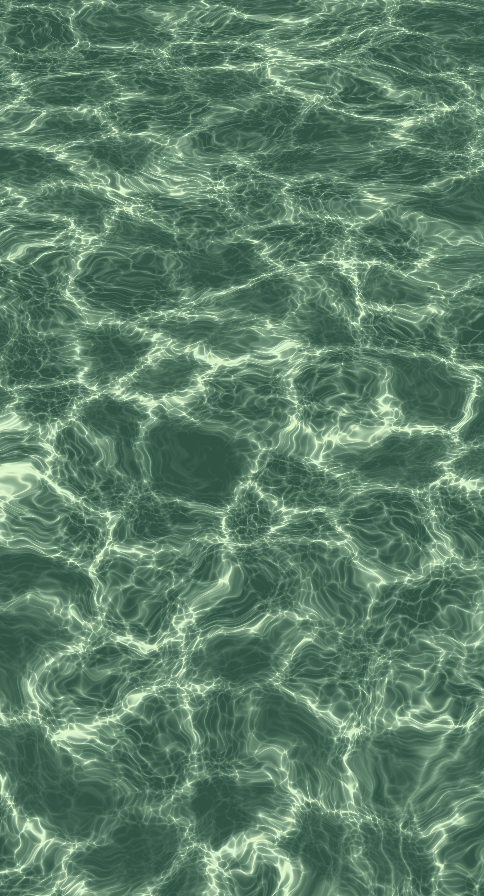
A WebGL 1 fragment shader for this texture:

```glsl
precision highp float;
uniform vec2 u_resolution;

#define DEEP vec3(0.225, 0.365, 0.300)
#define MID vec3(0.455, 0.595, 0.490)
#define LIGHT vec3(0.820, 0.935, 0.780)
#define NET_SCALE 5.2
#define WEB_SCALE 11.5
#define WIRE_SCALE 24.0
#define GRAIN_SCALE 52.0
#define WARP 0.34
#define FORESHORTEN 0.20
#define GRAIN 0.42

vec2 hash2(vec2 p) {
  p = vec2(dot(p, vec2(127.1, 311.7)), dot(p, vec2(269.5, 183.3)));
  return fract(sin(p) * 43758.5453);
}

// Cellular noise: x = gap between the two nearest points, y = shade of the cell
vec2 cells(vec2 p) {
  vec2 base = floor(p);
  float nearest = 8.0, second = 8.0, shade = 0.0;
  for (int j = -1; j <= 1; j++) {
    for (int i = -1; i <= 1; i++) {
      vec2 id = base + vec2(float(i), float(j));
      vec2 jitter = hash2(id);
      float d = length(id + 0.1 + 0.8 * jitter - p);
      if (d < nearest) {
        second = nearest;
        nearest = d;
        shade = fract(jitter.x * 7.0 + jitter.y);
      } else {
        second = min(second, d);
      }
    }
  }
  return vec2(second - nearest, shade);
}

// Layered sines that bend space like a choppy surface
vec2 bend(vec2 p) {
  mat2 turn = mat2(0.8, 0.6, -0.6, 0.8);
  vec2 q = p, offset = vec2(0.0);
  float freq = 9.0;
  for (int i = 0; i < 5; i++) {
    q = turn * q + 1.7;
    offset += sin(q.yx * freq + 1.3 * sin(q * freq * 0.6)) / freq;
    freq *= 1.85;
  }
  return offset * WARP;
}

// Slow light and dark areas, 0 to 1
float patches(vec2 p) {
  float s = sin(p.x * 6.1 + 2.0 * sin(p.y * 4.3)) + sin(p.y * 8.7 - 1.8 * sin(p.x * 7.9 + 1.0));
  return 0.5 + 0.25 * s;
}

float glow(float gap, float falloff) {
  return exp(-gap * falloff);
}

void main() {
  vec2 p = gl_FragCoord.xy / u_resolution.x;
  vec2 uv = gl_FragCoord.xy / u_resolution;
  float far = smoothstep(0.50, 0.95, uv.y);
  float streaky = smoothstep(0.55, 0.95, uv.x) * smoothstep(0.42, 0.15, uv.y);

  // Flatten the waves toward the top, then bend them
  vec2 plane = vec2(p.x, p.y * (1.0 + FORESHORTEN * p.y * p.y));
  vec2 w = plane + bend(plane);
  float area = patches(plane + 0.4);
  float lit = smoothstep(0.1, 0.8, patches(w * 1.7 + 3.1));

  // Caustic light from broad net to thin wires
  vec2 net = cells(w * NET_SCALE);
  vec2 web = cells(w * WEB_SCALE + 17.0);
  vec2 wire = cells((w + 0.2 * bend(w * 2.3)) * WIRE_SCALE + 41.0);
  vec2 streak = cells(w * vec2(17.0, 4.0) + 73.0);
  vec2 grain = cells((w + 0.15 * bend(w * 3.1)) * GRAIN_SCALE * vec2(0.9, 1.0));

  float netLight = glow(net.x, 7.0) * mix(0.4, 1.0, lit) * (1.0 - 0.4 * far);
  netLight = mix(netLight, 0.75 * glow(streak.x, 8.0), streaky);
  float haze = glow(net.x, 3.0) * area;
  float webLight = glow(web.x, 9.0) * mix(0.35, 1.0, area);
  float wireLight = glow(wire.x, 8.0) * mix(0.6, 1.0, lit);

  // Ripples that follow the net, and dim cell floors
  float ripple = sin(net.x * 60.0 + 9.0 * web.x) * (0.3 + 0.7 * area);
  float calm = smoothstep(0.12, 0.4, net.x) * step(0.5, net.y) * (1.0 - 0.4 * far);
  float speckle = glow(grain.x, 5.5) - 0.34;

  float tone = -0.07 + 0.66 * netLight + 0.24 * haze;
  tone += (0.40 * webLight + 0.36 * wireLight) * (1.0 - 0.65 * calm);
  tone += 0.05 * ripple * (1.0 - 0.5 * calm);
  tone += 0.10 * (web.y - 0.5) * smoothstep(0.0, 0.3, web.x);
  tone += GRAIN * speckle * (0.45 + max(tone, 0.0)) * (1.0 - 0.6 * calm);
  tone = clamp(tone, -0.06, 1.05);

  // Water ramp with warm and cool glints on the brightest wires
  vec3 colour = mix(DEEP, MID, min(tone / 0.4, 1.0));
  colour = mix(colour, LIGHT, smoothstep(0.34, 0.95, tone));
  float glint = smoothstep(0.45, 0.9, tone) * glow(grain.x, 6.0);
  colour += glint * mix(vec3(0.09, 0.05, -0.02), vec3(0.03, 0.05, 0.08), grain.y);
  gl_FragColor = vec4(colour, 1.0);
}
```
